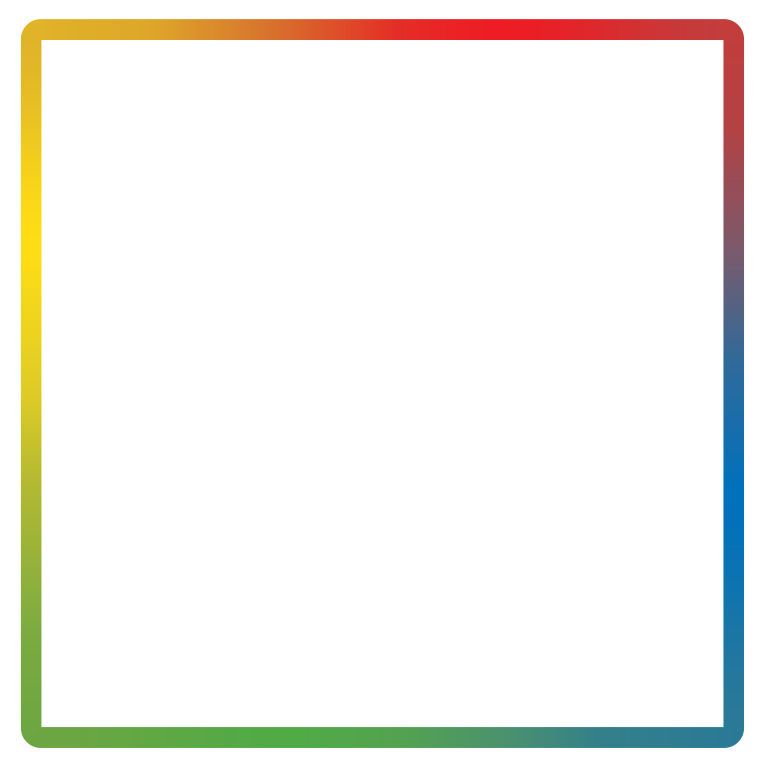
A WebGL 2 fragment shader for this background:

```glsl
#version 300 es
precision highp float;
// A white page inside a thin rounded frame that runs through yellow, red, blue and green.

uniform vec2 u_resolution;
out vec4 outColor;

// Signed distance to a box with rounded corners.
float roundedBox(vec2 p, vec2 halfSize, float radius) {
    vec2 q = abs(p) - halfSize + radius;
    return length(max(q, 0.0)) + min(max(q.x, q.y), 0.0) - radius;
}

float linearStep(float a, float b, float t) {
    return clamp((t - a) / (b - a), 0.0, 1.0);
}

// Six-colour gradient along one side, from corner to corner.
vec3 sideRamp(float t, vec4 stops, vec3 start, vec3 c1, vec3 c2, vec3 c3, vec3 peak, vec3 end) {
    vec3 color = mix(start, c1, linearStep(0.04, stops.x, t));
    color = mix(color, c2, linearStep(stops.x, stops.y, t));
    color = mix(color, c3, linearStep(stops.y, stops.z, t));
    color = mix(color, peak, linearStep(stops.z, stops.w, t));
    return mix(color, end, smoothstep(stops.w, 0.96, t));
}

vec3 frameColor(vec2 uv) {
    vec3 gold  = vec3(0.878, 0.706, 0.157);
    vec3 brick = vec3(0.760, 0.240, 0.235);
    vec3 teal  = vec3(0.165, 0.475, 0.590);
    vec3 leaf  = vec3(0.424, 0.651, 0.259);

    // Pick the side nearest to this point; the corners share their colour.
    vec2 p = uv - 0.5;
    if (abs(p.y) > abs(p.x)) {
        if (p.y > 0.0)
            return sideRamp(uv.x, vec4(0.20, 0.35, 0.52, 0.64), gold,
                vec3(0.87, 0.65, 0.16), vec3(0.845, 0.45, 0.175),
                vec3(0.894, 0.176, 0.15), vec3(0.933, 0.11, 0.14), brick);
        return sideRamp(1.0 - uv.x, vec4(0.22, 0.35, 0.48, 0.61), teal,
            vec3(0.204, 0.502, 0.541), vec3(0.298, 0.573, 0.424),
            vec3(0.33, 0.635, 0.314), vec3(0.314, 0.667, 0.275), leaf);
    }
    if (p.x > 0.0)
        return sideRamp(1.0 - uv.y, vec4(0.17, 0.326, 0.469, 0.638), brick,
            vec3(0.698, 0.259, 0.267), vec3(0.478, 0.353, 0.424),
            vec3(0.188, 0.416, 0.596), vec3(0.0, 0.443, 0.737), teal);
    return sideRamp(uv.y, vec4(0.167, 0.375, 0.479, 0.67), leaf,
        vec3(0.478, 0.667, 0.25), vec3(0.706, 0.73, 0.196),
        vec3(0.863, 0.792, 0.15), vec3(0.996, 0.867, 0.08), gold);
}

void main() {
    vec2 uv = gl_FragCoord.xy / u_resolution;
    float pixel = 1.0 / min(u_resolution.x, u_resolution.y);

    // Rounded outer edge, square inner edge.
    vec2 p = uv - vec2(0.498, 0.5006);
    float outer = roundedBox(p, vec2(0.4708, 0.4745), 0.026);
    float inner = roundedBox(p, vec2(0.4440, 0.4473), 0.0);
    float band = max(outer, -inner);
    float coverage = clamp(0.5 - band / pixel, 0.0, 1.0);

    outColor = vec4(mix(vec3(1.0), frameColor(uv), coverage), 1.0);
}
```
